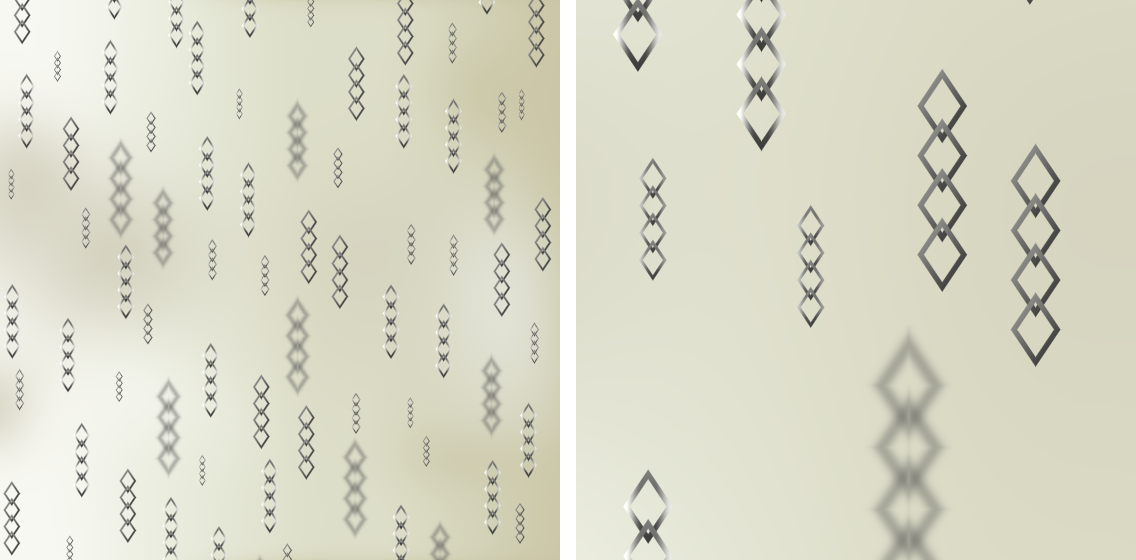
Left: the whole. Right: its middle third, enlarged.
Reproduce this pattern procedurally as a Shadertoy shader.

```glsl
#define CELL vec2(0.0833, 0.183)      // room reserved for one chain
#define LINK_HALF vec2(0.0148, 0.0221) // half size of one diamond link
#define LINK_PITCH 0.0295
#define STROKE 0.0016                  // half width of the metal band
#define BLUR 0.0046                    // softness of distant chains
#define BLUR_ALPHA 0.43
#define SHARE_LARGE 0.43
#define SHARE_SMALL 0.36
#define CHAIN_LINKS 4

float hash(vec2 p) {
    vec3 q = fract(p.xyx * vec3(0.1031, 0.1030, 0.0973));
    q += dot(q, q.yzx + 33.33);
    return fract((q.x + q.y) * q.z);
}

float noise(vec2 p) {
    vec2 i = floor(p), f = fract(p);
    f = f * f * (3.0 - 2.0 * f);
    return mix(mix(hash(i), hash(i + vec2(1, 0)), f.x),
               mix(hash(i + vec2(0, 1)), hash(i + vec2(1, 1)), f.x), f.y);
}

// Soft elliptical spot
float glow(vec2 p, vec2 centre, vec2 radius) {
    vec2 q = (p - centre) / radius;
    return exp(-dot(q, q));
}

// Pale left side, olive right side, blended clouds between
vec3 backdrop(vec2 p) {
    const vec3 white = vec3(0.970, 0.972, 0.948);
    const vec3 pale = vec3(0.910, 0.920, 0.860);
    const vec3 sage = vec3(0.868, 0.872, 0.788);
    const vec3 olive = vec3(0.775, 0.755, 0.620);
    const vec3 beige = vec3(0.815, 0.800, 0.720);
    const vec3 mist = vec3(0.895, 0.900, 0.860);

    vec2 w = p + 0.06 * (vec2(noise(p * 4.0), noise(p * 4.0 + 9.0)) - 0.5);
    vec3 col = mix(white, pale, smoothstep(0.05, 0.38, w.x));
    col = mix(col, sage, smoothstep(0.28, 0.58, w.x));
    col = mix(col, olive, 0.85 * smoothstep(0.65, 1.05, w.x));

    col = mix(col, beige, 0.80 * glow(w, vec2(0.21, 0.55), vec2(0.17, 0.15)));
    col = mix(col, beige, 0.75 * glow(w, vec2(0.04, 0.66), vec2(0.13, 0.11)));
    col = mix(col, beige, 0.70 * glow(w, vec2(0.01, 0.30), vec2(0.08, 0.08)));
    col = mix(col, beige, 0.50 * glow(w, vec2(0.66, 0.52), vec2(0.18, 0.20)));
    col = mix(col, white, 0.55 * glow(w, vec2(0.26, 0.27), vec2(0.14, 0.10)));
    col = mix(col, olive, 0.55 * glow(w, vec2(0.86, 0.20), vec2(0.13, 0.08)));
    col = mix(col, olive, 0.50 * glow(w, vec2(0.86, 0.83), vec2(0.10, 0.10)));
    col = mix(col, mist, 0.85 * glow(w, vec2(0.89, 0.45), vec2(0.10, 0.21)));

    // Faint olive rim along top and bottom
    float rim = exp(-min(p.y, 1.0 - p.y) / 0.012);
    return mix(col, olive, 0.35 * rim * smoothstep(0.25, 0.55, p.x));
}

// Signed distance to a diamond
float diamond(vec2 p, vec2 halfSize) {
    vec2 q = abs(p) / halfSize;
    return (q.x + q.y - 1.0) * halfSize.x * halfSize.y / length(halfSize);
}

// Metal brightness; q spans -1 to 1 over a link
float metal(vec2 q, float gleam) {
    float plain = 0.40 - 0.13 * q.x + 0.14 * q.y;
    float side = smoothstep(0.25, 0.95, abs(q.x));
    float shiny = mix(0.36 + 0.14 * q.y, 0.97 - 0.06 * q.x, side);
    return mix(plain, shiny, gleam);
}

vec3 drawChain(vec3 col, vec2 p, float pixel) {
    // One chain per cell, columns shifted against each other
    float column = floor(p.x / CELL.x);
    p.y += CELL.y * fract(column * 0.382 + 0.2 * hash(vec2(column, 3.0)));
    vec2 cell = floor(p / CELL);
    float kind = fract(dot(cell, vec2(0.7549, 0.5698)) + 0.2 * hash(cell + 5.0));
    float pick = hash(cell + 17.0);

    bool isLarge = kind < SHARE_LARGE;
    bool isSmall = !isLarge && kind < SHARE_LARGE + SHARE_SMALL;
    bool isBlurred = !isLarge && !isSmall;
    float size = isLarge ? 1.0 : isSmall ? (pick < 0.5 ? 0.41 : 0.55)
                                         : (pick < 0.65 ? 1.0 : 1.25);
    float gleam = isBlurred ? 0.0 : step(0.42, hash(cell + 29.0));
    gleam *= isSmall ? 0.5 : 1.0;

    // Jitter only within the free space of the cell
    vec2 extent = size * (LINK_HALF + vec2(0.0, 1.5 * LINK_PITCH));
    extent += isBlurred ? 0.008 : 0.003;
    vec2 room = max(0.5 * CELL - extent, 0.0);
    vec2 jitter = 2.0 * vec2(hash(cell + 41.0), hash(cell + 53.0)) - 1.0;
    p -= (cell + 0.5) * CELL + room * jitter;

    vec2 halfSize = LINK_HALF * size;
    float band = STROKE * size;
    for (int i = 0; i < CHAIN_LINKS; i++) {
        vec2 q = p;
        q.y -= (1.5 - float(i)) * LINK_PITCH * size;
        float d = abs(diamond(q, halfSize) + band);
        float sharp = smoothstep(0.75 * pixel, -0.75 * pixel, d - band);
        float soft = BLUR_ALPHA * exp(-d * d / (BLUR * BLUR));
        float shade = isBlurred ? 0.38 : metal(q / halfSize, gleam);
        col = mix(col, vec3(shade, shade, shade * 0.98), isBlurred ? soft : sharp);
    }
    return col;
}

void mainImage(out vec4 fragColor, in vec2 fragCoord) {
    vec3 col = backdrop(fragCoord / iResolution.xy);
    col = drawChain(col, fragCoord / iResolution.y, 1.0 / iResolution.y);
    fragColor = vec4(col, 1.0);
}
```
